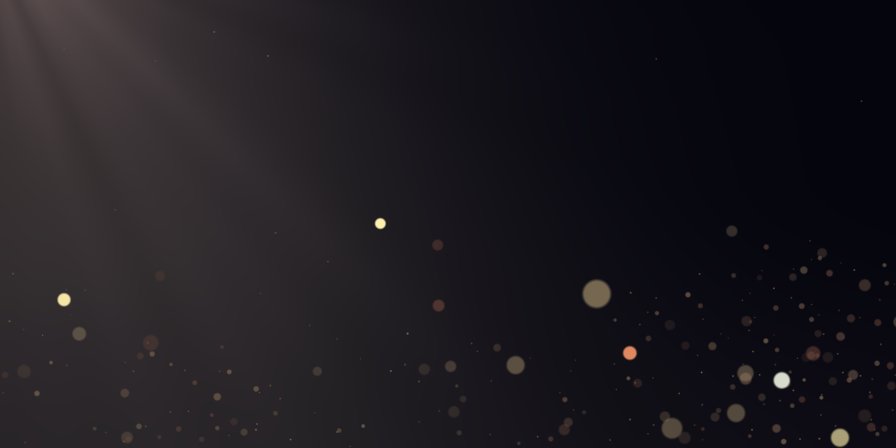
Reproduce this background procedurally as a WebGL 1 fragment shader.

```glsl
precision highp float;

uniform vec2 u_resolution;

const vec3 NIGHT = vec3(0.016, 0.017, 0.052);
const vec3 HAZE = vec3(0.182, 0.167, 0.175);
const vec3 LAMP = vec3(0.17, 0.13, 0.125);
const vec3 EMBER_FLOOR = vec3(0.028, 0.022, 0.020);
const vec3 ROSE = vec3(0.42, 0.26, 0.22);
const vec3 SAND = vec3(0.62, 0.54, 0.41);
const vec3 CREAM = vec3(1.0, 0.94, 0.68);
const vec3 PEARL = vec3(0.88, 0.90, 0.84);
const vec3 CORAL = vec3(0.92, 0.56, 0.39);

const vec2 LAMP_POS = vec2(0.08, 1.05);
const vec2 RAY_ORIGIN = vec2(-0.05, 1.2);
const float LAMP_FALLOFF = 2.8;
const float HAZE_SLANT = 0.45;
const float HAZE_WIDTH = 0.85;
const float RAY_COUNT = 8.0;
const float RAY_STRENGTH = 0.16;
const float STAR_DENSITY = 0.012;
const float LAYERS = 5.0;

vec2 hash2(vec2 p) {
  vec2 q = vec2(dot(p, vec2(127.1, 311.7)), dot(p, vec2(269.5, 183.3)));
  return fract(sin(q) * 43758.5);
}

float cornerSlope(vec2 cell, vec2 offset) {
  return dot(hash2(cell + offset) * 2.0 - 1.0, -offset);
}

float gradientNoise(vec2 p) {
  vec2 i = floor(p);
  vec2 f = p - i;
  vec2 w = f * f * f * (f * (f * 6.0 - 15.0) + 10.0);
  vec4 g;
  for (int k = 0; k < 4; k++) {
    vec2 o = vec2(mod(float(k), 2.0), floor(float(k) / 2.0));
    float slope = dot(hash2(i + o) * 2.0 - 1.0, f - o);
    vec2 blend = mix(1.0 - w, w, o);
    g[k] = slope * blend.x * blend.y;
  }
  return g.x + g.y + g.z + g.w;
}

// Slanted haze, faint rays and a warm lamp in the upper left corner
vec3 backdrop(vec2 p) {
  float slant = max(p.x - HAZE_SLANT * (1.0 - p.y), 0.0) / HAZE_WIDTH;
  float lit = exp(-slant * slant);
  lit *= mix(0.82, 1.0, smoothstep(0.0, 0.5, p.y));

  vec2 v = p - RAY_ORIGIN;
  float angle = atan(v.x, -v.y);
  float rays = gradientNoise(vec2(angle * RAY_COUNT, 0.4 + length(v) * 0.5));
  float rayFade = exp(-length(v) * 0.8);
  float lamp = exp(-distance(p, LAMP_POS) * LAMP_FALLOFF);

  vec3 col = mix(NIGHT, HAZE, lit) + LAMP * lamp;
  col *= 1.0 + RAY_STRENGTH * 2.0 * rays * rayFade;
  return col + EMBER_FLOOR * (1.0 - smoothstep(0.0, 0.6, p.y)) * smoothstep(0.8, 2.0, p.x);
}

float edgeWidth(float radius) {
  return 0.75 / u_resolution.y + 0.1 * radius;
}

vec3 orb(vec3 col, vec2 p, vec2 centre, float radius, vec3 tint, float alpha) {
  float e = edgeWidth(radius);
  float cover = 1.0 - smoothstep(radius - e, radius + e, distance(p, centre));
  return mix(col, tint, cover * alpha);
}

// Dust bank: low on the left, climbing and thickening to the right
float dustDensity(vec2 p) {
  float rise = smoothstep(1.15, 1.95, p.x);
  float top = mix(0.46, 0.62, rise) - 0.1 * exp(-pow((p.x - 1.15) * 4.0, 2.0));
  float bank = 1.0 - smoothstep(top - 0.32, top, p.y);
  return bank * mix(0.26, 0.6, rise);
}

// One jittered disc per cell, kept inside its cell
vec3 dustLayer(vec3 col, vec2 p, float layer) {
  float size = layer / (LAYERS - 1.0);
  float cell = mix(0.045, 0.13, size);
  vec2 id = floor(p / cell);
  vec2 place = hash2(id + layer * 17.3);
  vec2 look = hash2(id + layer * 31.7 + 5.1);
  vec2 chance = hash2(id + layer * 11.9 + 9.4);

  float radius = mix(0.0016, 0.013, size) * mix(0.75, 1.35, look.x);
  float margin = radius + edgeWidth(radius);
  vec2 centre = id * cell + margin + place * (cell - 2.0 * margin);
  float density = dustDensity(centre) + STAR_DENSITY * (1.0 - step(0.1, size));
  float alpha = mix(0.75, 0.38, size) * mix(0.35, 1.0, chance.y);
  return orb(col, p, centre, radius, mix(ROSE, SAND, look.y), alpha * step(chance.x, density));
}

void main() {
  vec2 p = gl_FragCoord.xy / u_resolution.y;
  vec3 col = backdrop(p);

  for (int i = 0; i < int(LAYERS); i++) col = dustLayer(col, p, float(i));

  // Soft focal discs
  col = orb(col, p, vec2(1.332, 0.344), 0.031, SAND, 0.72);
  col = orb(col, p, vec2(1.151, 0.185), 0.020, SAND, 0.50);
  col = orb(col, p, vec2(1.500, 0.044), 0.023, SAND, 0.48);
  col = orb(col, p, vec2(1.643, 0.078), 0.020, SAND, 0.48);
  col = orb(col, p, vec2(1.664, 0.167), 0.018, SAND, 0.45);
  col = orb(col, p, vec2(1.815, 0.211), 0.016, ROSE, 0.55);
  col = orb(col, p, vec2(0.177, 0.255), 0.015, SAND, 0.40);
  col = orb(col, p, vec2(0.979, 0.318), 0.013, ROSE, 0.65);
  col = orb(col, p, vec2(0.977, 0.453), 0.012, ROSE, 0.45);

  // Bright focal lights
  col = orb(col, p, vec2(0.849, 0.501), 0.0118, CREAM, 1.0);
  col = orb(col, p, vec2(0.143, 0.331), 0.0143, CREAM, 0.95);
  col = orb(col, p, vec2(1.406, 0.212), 0.0150, CORAL, 0.95);
  col = orb(col, p, vec2(1.745, 0.151), 0.0180, PEARL, 0.95);
  col = orb(col, p, vec2(1.875, 0.023), 0.0200, CREAM, 0.65);

  gl_FragColor = vec4(col, 1.0);
}
```
